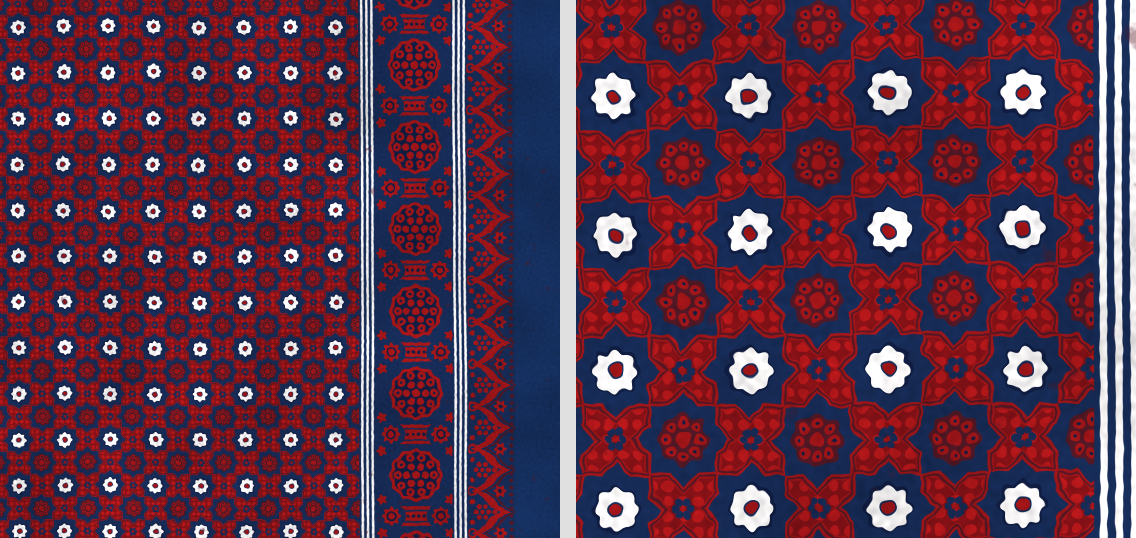
Left: the whole. Right: its middle third, enlarged.
Give the GLSL for this pattern, as a Shadertoy shader.

```glsl
// Block-printed cotton: star lattice field, medallion border, arch edging and plain selvedge.

// Lengths are fractions of canvas height, y runs downwards.
const vec3 RED = vec3(0.61, 0.08, 0.09);
const vec3 DEEP_RED = vec3(0.50, 0.065, 0.085);
const vec3 BRIGHT_RED = vec3(0.69, 0.09, 0.10);
const vec3 MAROON = vec3(0.31, 0.09, 0.14);
const vec3 BLUE = vec3(0.085, 0.165, 0.33);
const vec3 NAVY = vec3(0.06, 0.11, 0.25);
const vec3 PLAIN_BLUE = vec3(0.08, 0.18, 0.36);
const vec3 WHITE = vec3(0.97, 0.96, 0.96);
const vec2 STAR_PITCH = vec2(0.0842, 0.0853);
const vec2 STAR_ORIGIN = vec2(0.0345, 0.05);
const float STAR_SIZE = 0.24; // half side of each square, in pitches
const float FIELD_EDGE = 0.667;
const vec2 STRIPES_X = vec2(0.6825, 0.855);
const float STRIPE_GAP = 0.0095;
const float STRIPE_HALF = 0.0023;
const vec2 MEDALLION = vec2(0.772, 0.1206);
const float MEDALLION_PITCH = 0.1526;
const float ARCH_Y = 0.088;
const float ARCH_PITCH = 0.0786;
const float SELVEDGE = 0.957;
const float TAU = 6.2831853;

vec2 hash2(vec2 p) {
  vec3 h = fract(p.xyx * vec3(0.1031, 0.103, 0.0973));
  h += dot(h, h.yzx + 33.33);
  return fract((h.xx + h.yz) * h.zy);
}

float corner(vec2 c, vec2 f, vec2 o) {
  return dot(hash2(c + o) * 2.0 - 1.0, f - o);
}

float noise(vec2 p) {
  vec2 c = floor(p), f = fract(p), u = f * f * (3.0 - 2.0 * f);
  return mix(mix(corner(c, f, vec2(0)), corner(c, f, vec2(1, 0)), u.x),
             mix(corner(c, f, vec2(0, 1)), corner(c, f, vec2(1)), u.x), u.y);
}

vec2 noise2(vec2 p) { return vec2(noise(p), noise(p + 31.0)); }

float fbm(vec2 p) {
  float sum = 0.0, amp = 1.0;
  for (int i = 0; i < 4; i++) { sum += amp * noise(p); p = p * 2.1 + 17.3; amp *= 0.55; }
  return sum;
}

// Lays ink wherever the distance is negative.
void paint(inout vec3 col, vec3 ink, float d) {
  float aa = 0.8 / iResolution.y;
  col = mix(col, ink, 1.0 - smoothstep(-aa, aa, d));
}

float flower(vec2 p, float r, float lobes, float depth) {
  return length(p) - r * (1.0 + depth * cos(lobes * atan(p.y, p.x + 1e-6)));
}

float petals(vec2 p, float count, float ringR, float petalR) {
  float a = atan(p.y, p.x + 1e-6), sector = TAU / count;
  a -= sector * round(a / sector);
  return length(length(p) * vec2(cos(a), sin(a)) - vec2(ringR, 0)) - petalR;
}

vec3 starField(vec2 p) {
  float s = STAR_PITCH.y;
  vec2 q = (p - STAR_ORIGIN) / STAR_PITCH;
  vec3 col = DEEP_RED;
  paint(col, BRIGHT_RED, (length(fract(q * 9.0) - 0.5) / 9.0 - 0.04) * s);
  // Diagonal lattice: even nodes carry white flowers, odd nodes red ones.
  vec2 r = vec2(q.x + q.y, q.x - q.y), id = round(r), e = r - id;
  vec2 star = 0.5 * vec2(e.x + e.y, e.x - e.y) + (hash2(id) - 0.5) * 0.025, a = abs(star);
  float d = min(max(a.x, a.y), (a.x + a.y) * 0.7071) - STAR_SIZE;
  paint(col, RED, (d - 0.045) * s);
  paint(col, MAROON, (abs(d - 0.026) - 0.007) * s);
  paint(col, BLUE, d * s);
  if (mod(id.x + id.y, 2.0) < 0.5) {
    paint(col, NAVY, flower(star, 0.175, 8.0, 0.08) * s);
    paint(col, WHITE, flower(star + 0.02 * (hash2(id + 40.0) - 0.5), 0.152, 8.0, 0.09) * s);
    paint(col, BLUE, (length(star) - 0.06) * s);
    paint(col, RED, (length(star) - 0.046) * s);
  } else {
    paint(col, MAROON, flower(star, 0.185, 8.0, 0.07) * s);
    paint(col, RED, petals(star, 8.0, 0.125, 0.04) * s);
    paint(col, NAVY, petals(star, 8.0, 0.128, 0.012) * s);
    paint(col, RED, (length(star) - 0.055) * s);
  }
  // Small blue florets in the gaps.
  e = fract(r) - 0.5;
  vec2 gap = 0.5 * vec2(e.x + e.y, e.x - e.y);
  paint(col, BLUE, petals(gap, 6.0, 0.055, 0.03) * s);
  paint(col, RED, (length(gap) - 0.02) * s);
  return col;
}

vec3 medallionBorder(vec2 p) {
  vec2 m = p - MEDALLION;
  m.y -= MEDALLION_PITCH * round(m.y / MEDALLION_PITCH);
  vec2 n = abs(vec2(m.x, abs(m.y) - 0.5 * MEDALLION_PITCH));
  vec3 col = BLUE;
  paint(col, RED, flower(m, 0.0485, 12.0, 0.035));
  paint(col, NAVY, flower(m, 0.042, 12.0, 0.04));
  paint(col, RED, petals(m, 10.0, 0.0335, 0.0078));
  paint(col, NAVY, petals(m, 10.0, 0.0335, 0.0024));
  paint(col, RED, petals(m, 6.0, 0.0175, 0.0068));
  paint(col, RED, length(m) - 0.0075);
  // Waisted bar, rosettes and buds between medallions.
  paint(col, RED, max(n.x - 0.019 - 30.0 * n.y * n.y, n.y - 0.018));
  paint(col, BLUE, max(abs(n.y - 0.0105) - 0.0015, n.x - 0.023));
  paint(col, NAVY, max(length(vec2(mod(n.x, 0.01) - 0.005, n.y)) - 0.0028, n.x - 0.018));
  vec2 rosette = n - vec2(0.046, 0);
  paint(col, RED, flower(rosette, 0.0155, 8.0, 0.14));
  paint(col, NAVY, abs(length(rosette) - 0.0075) - 0.0016);
  paint(col, RED, flower(n - vec2(0.063, 0.031), 0.008, 5.0, 0.25));
  return col;
}

vec3 archBorder(vec2 p) {
  float row = (p.y - ARCH_Y) / ARCH_PITCH, t = abs(row - round(row)), rise = 1.0 - 2.0 * t;
  float side = (p.x - 0.884 - 0.056 * (rise + 0.09 * sin(TAU * rise))) * 0.62;
  vec2 spray = vec2(p.x - 0.896, t * ARCH_PITCH);
  vec2 valley = spray - vec2(0.033, 0.5 * ARCH_PITCH);
  vec3 col = BLUE;
  paint(col, RED, abs(side) - 0.0056);
  paint(col, MAROON, abs(side - 0.0105) - 0.0016);
  paint(col, RED, petals(spray, 6.0, 0.0115, 0.0046));
  paint(col, RED, length(spray) - 0.004);
  paint(col, RED, length(spray - vec2(0.023, 0)) - 0.005);
  paint(col, RED, length(spray - vec2(-0.019, 0.019)) - 0.0048);
  paint(col, RED, abs(length(valley + vec2(0.052, 0)) - 0.0075) - 0.002);
  paint(col, RED, flower(valley, 0.01, 6.0, 0.22));
  paint(col, NAVY, length(valley) - 0.0035);
  paint(col, MAROON, length(vec2(p.x - 0.95, mod(spray.y, 0.0131) - 0.00655)) - 0.0036);
  return col;
}

void mainImage(out vec4 fragColor, in vec2 fragCoord) {
  vec2 uv = vec2(fragCoord.x, iResolution.y - fragCoord.y) / iResolution.y;
  // Cloth sag and ragged block edges.
  vec2 p = uv + 0.004 * noise2(uv * 4.0);
  p.x -= 0.004 * (uv.y - 0.5);
  vec2 ragged = p + 0.0026 * noise2(uv * 130.0);
  vec3 col = PLAIN_BLUE;
  paint(col, archBorder(ragged), p.x - SELVEDGE);
  paint(col, medallionBorder(ragged), p.x - STRIPES_X.y);
  paint(col, starField(ragged), p.x - FIELD_EDGE);
  // Triple white stripes either side of the medallions.
  vec2 s = abs(mix(p.x, ragged.x, 0.4) - STRIPES_X);
  float group = min(s.x, s.y);
  paint(col, BLUE, group - STRIPE_GAP - 0.005);
  paint(col, WHITE, min(group, abs(group - STRIPE_GAP)) - STRIPE_HALF);
  // Uneven dye, stray specks and thread grain.
  col *= 1.0 + 0.16 * fbm(uv * 7.0) + 0.16 * noise(uv * 190.0);
  col = mix(col, MAROON, 0.45 * smoothstep(0.42, 0.7, fbm(uv * 38.0 + 9.0)));
  fragColor = vec4(clamp(col, 0.0, 1.0), 1.0);
}
```
